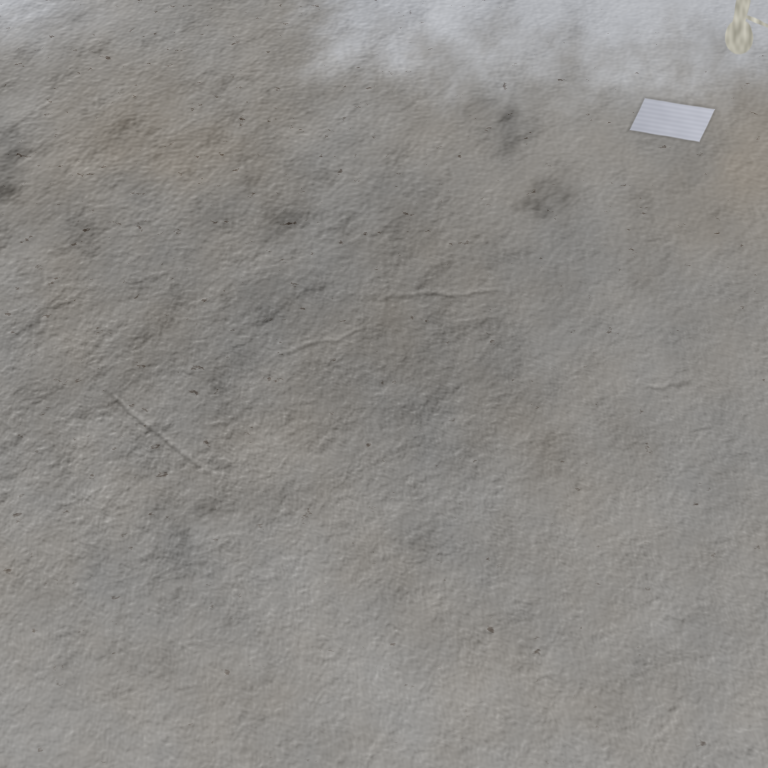
Write a WebGL 2 fragment shader that draws this texture.

```glsl
#version 300 es
precision highp float;
// Worn concrete floor seen at a slant, with stains, creases, chips and small litter.
#define BASE_COLOR vec3(0.556, 0.547, 0.533)
#define WARM_TINT vec3(0.020, -0.004, -0.034)
#define SHEEN_COLOR vec3(0.715, 0.725, 0.745)
#define PAPER_COLOR vec3(0.71, 0.72, 0.76)
#define CLOTH_COLOR vec3(0.70, 0.69, 0.64)
#define HORIZON 2.4
#define GRAIN_FREQ 54.0
#define GRAIN_DEPTH 0.105
#define MOTTLE_DEPTH 0.066
#define STAIN_DEPTH 0.040
#define SMUDGE_DEPTH 0.10
#define CHIP_DEPTH 0.17
uniform vec2 u_resolution;
out vec4 fragColor;

vec2 hash2(vec2 p) {
    vec3 q = fract(p.xyx * vec3(0.1031, 0.1030, 0.0973));
    q += dot(q, q.yzx + 33.33);
    return fract((q.xx + q.yz) * q.zy);
}
float cornerSlope(vec2 cell, vec2 offset) {
    float a = 6.2832 * hash2(cell).x;
    return dot(vec2(cos(a), sin(a)), offset);
}
float gradientNoise(vec2 p) {
    vec2 i = floor(p), f = p - i, e = vec2(1, 0);
    vec2 w = f * f * f * (f * (f * 6.0 - 15.0) + 10.0);
    float low = mix(cornerSlope(i, f), cornerSlope(i + e, f - e), w.x);
    float high = mix(cornerSlope(i + e.yx, f - e.yx), cornerSlope(i + 1.0, f - 1.0), w.x);
    return 1.5 * mix(low, high, w.y);
}
float fbm(vec2 p) {
    float sum = 0.0, amp = 0.55;
    for (int i = 0; i < 4; i++) {
        sum += amp * gradientNoise(p);
        p = mat2(1.6, 1.2, -1.2, 1.6) * p + 7.3;
        amp *= 0.58;
    }
    return sum;
}
// Surface height; octaves too fine for the distance fade out.
float relief(vec2 p, float stretch, float rough) {
    float sum = 0.0, amp = 0.30 + 0.22 * rough, freq = GRAIN_FREQ;
    for (int i = 0; i < 3; i++) {
        sum += amp * smoothstep(480.0, 200.0, freq * stretch) * gradientNoise(p * freq);
        p = mat2(0.8, 0.6, -0.6, 0.8) * p + 3.7;
        freq *= 1.9;
        amp = 0.7 * amp + 0.05;
    }
    return sum;
}
float blob(vec2 p, vec2 center, vec2 radius) {
    vec2 q = (p - center) / radius;
    return exp(-dot(q, q));
}
// x: position along the segment, y: signed distance across, z: distance.
vec3 segment(vec2 p, vec2 a, vec2 b) {
    vec2 d = b - a, q = p - a;
    float t = dot(q, d) / dot(d, d);
    return vec3(t, (d.x * q.y - d.y * q.x) / length(d), length(q - d * clamp(t, 0.0, 1.0)));
}
// A dark groove with a pale lip above it.
float crease(vec2 p, vec2 a, vec2 b) {
    vec3 s = segment(p, a, b);
    float ends = smoothstep(0.0, 0.3, s.x) * smoothstep(1.0, 0.7, s.x);
    return ends * (0.6 * exp(-pow((s.y - 0.005) / 0.003, 2.0)) - exp(-pow(s.y / 0.0025, 2.0)));
}

void main() {
    vec2 uv = gl_FragCoord.xy / u_resolution;
    float px = 1.0 / u_resolution.y, depth = HORIZON / (HORIZON - uv.y);
    vec2 ground = vec2((uv.x - 0.5) * depth, HORIZON * depth);
    // Mottling, slanted trowel streaks and ragged stains
    float mottle = fbm(uv * 4.0 + 3.0), patches = fbm(uv * 13.0 + 20.0);
    vec2 slant = mat2(0.87, -0.5, 0.5, 0.87) * uv;
    float streak = fbm(slant * vec2(9.0, 24.0)), scuff = fbm(slant * vec2(17.0, 34.0) + 9.0);
    float worn = smoothstep(0.85, 0.25, uv.x + 0.2 * mottle) * smoothstep(0.1, 0.45, uv.y);
    float tone = MOTTLE_DEPTH * (0.6 * mottle + 0.5 * patches + (0.2 + 0.6 * worn) * streak);
    tone -= STAIN_DEPTH * (0.4 + 0.9 * worn) * smoothstep(0.12, 0.5, scuff - 0.3 * mottle);
    tone += 0.028 * smoothstep(0.5, 0.0, uv.y) - 0.058 * blob(uv, vec2(0.38, 0.56), vec2(0.34, 0.25));
    // Dark smudges
    vec4 smudges[5] = vec4[5](vec4(0.665, 0.835, 0.022, 0.035), vec4(0.715, 0.74, 0.032, 0.025),
        vec4(0.25, 0.30, 0.04, 0.055), vec4(0.0, 0.78, 0.03, 0.05), vec4(0.62, 0.86, 0.05, 0.014));
    vec2 ragged = uv + 0.03 * vec2(patches, streak);
    for (int i = 0; i < 5; i++)
        tone -= SMUDGE_DEPTH * (0.8 + 1.5 * scuff) * blob(ragged, smudges[i].xy, smudges[i].zw);
    // Grain lit from the upper left, slightly uneven in strength
    vec2 toLight = vec2(-0.0015, 0.0021), bumpy = ground + 0.005 * vec2(patches, streak);
    float stretch = depth * depth;
    float grain = relief(bumpy - toLight, stretch, worn) - relief(bumpy + toLight, stretch, worn);
    tone += GRAIN_DEPTH * grain * (0.8 + 0.5 * abs(grain)) * clamp(1.0 + 0.7 * scuff, 0.6, 1.5);
    // Creases, and sparse chips where fine noise peaks
    vec2 bent = uv + 0.012 * vec2(0.0, patches);
    tone += 0.07 * (crease(bent, vec2(0.34, 0.53), vec2(0.51, 0.58)) + crease(bent, vec2(0.47, 0.61), vec2(0.68, 0.622))
        + crease(bent, vec2(0.11, 0.51), vec2(0.30, 0.36)) + crease(bent, vec2(0.83, 0.492), vec2(0.91, 0.50)));
    float chip = smoothstep(0.50, 0.80, fbm(ground * vec2(30.0, 38.0)) + 0.08 * worn + 0.15 * scuff);
    // Warm stains, then the cool sheen along the far edge
    float warm = 0.4 * fbm(uv * 6.0 + 50.0) + 0.7 * blob(ragged, vec2(0.22, 0.81), vec2(0.12, 0.07))
        + 0.6 * blob(ragged, vec2(1.0, 0.79), vec2(0.08, 0.11));
    vec3 color = BASE_COLOR + tone + warm * WARM_TINT - 0.02 * max(warm, 0.0);
    float sheen = smoothstep(0.84, 0.99, uv.y + 0.06 * patches) * smoothstep(0.36, 0.48, uv.x + 0.06 * streak);
    sheen = max(sheen, blob(ragged, vec2(0.0, 1.0), vec2(0.12, 0.05)));
    color = mix(color, SHEEN_COLOR + tone, 0.9 * sheen) - CHIP_DEPTH * chip * vec3(0.9, 1.0, 1.05);
    // Sheet of paper with a soft shadow
    vec2 sheet = inverse(mat2(0.091, -0.015, 0.020, 0.042)) * (uv - vec2(0.875, 0.844));
    vec2 margin = (0.5 - abs(sheet)) * vec2(0.091, 0.042);
    float inside = min(margin.x, margin.y) + 0.001 * streak;
    color -= 0.06 * smoothstep(-0.005, 0.0, inside);
    vec3 paper = PAPER_COLOR + 0.012 * sin(sheet.y * 50.0) + 0.05 * sheet.x + 0.06 * patches;
    color = mix(color, paper, smoothstep(-px, px, inside));
    // Knotted scrap of cloth
    float scrap = (length((uv - vec2(0.963, 0.952)) / vec2(0.018, 0.024)) - 1.0) * 0.018;
    scrap = min(scrap, segment(uv, vec2(0.961, 0.965), vec2(0.968, 1.0)).z - 0.009);
    scrap = min(scrap, segment(uv, vec2(0.968, 0.98), vec2(1.0, 0.966)).z - 0.003);
    vec3 cloth = CLOTH_COLOR + 0.12 * gradientNoise(uv * vec2(150.0, 60.0));
    color = mix(color, cloth, smoothstep(px, -px, scrap + 0.003 * patches));
    fragColor = vec4(clamp(color, 0.0, 1.0), 1.0);
}
```
